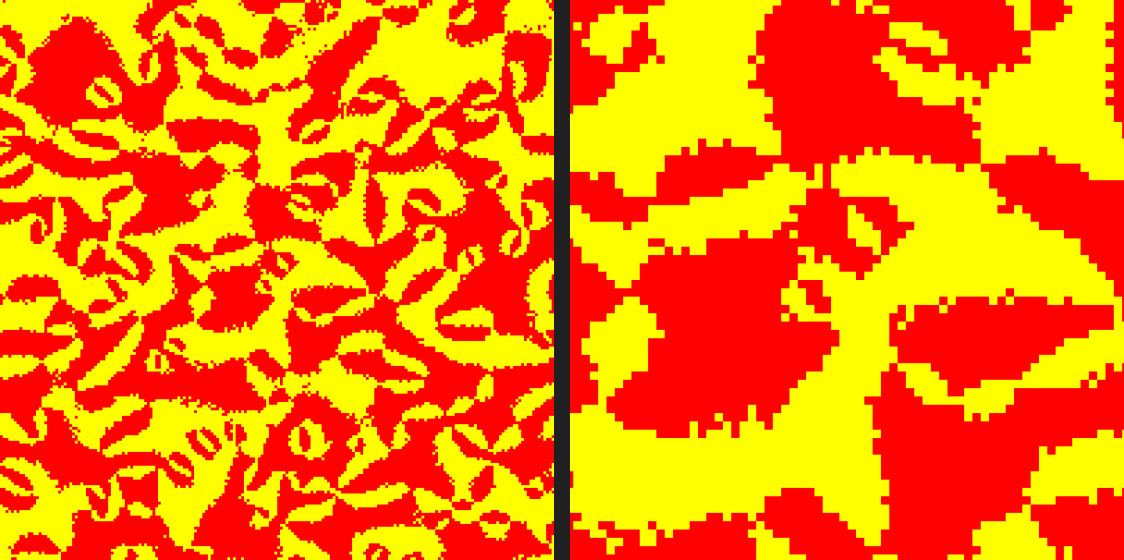
Left: the whole. Right: its middle third, enlarged.
Give the GLSL for this pattern, as a WebGL 1 fragment shader.

```glsl
precision highp float;
// Two-colour mosaic of a spin field full of vortices. Each scattered vortex pair
// twists a phase that fades out with distance; the sign of sin(2 * phase) picks
// the colour of every square grain, so four sectors meet at each vortex.
uniform vec2 u_resolution;

const float GRAINS = 202.0;       // square grains per canvas height
const float PAIRS = 10.0;         // vortex pairs per canvas height
const float DRIFT_SCALE = 5.0;    // frequency of the slow background phase
const float DRIFT = 0.9;          // strength of the background phase, radians
const float JITTER = 0.22;        // phase spread of single grains, radians
const float BIAS = 0.06;          // above zero favours red
const float TAU = 6.2831853;
const vec3 RED = vec3(1.0, 0.005, 0.0);
const vec3 YELLOW = vec3(1.0, 1.0, 0.0);

vec2 hash2(vec2 p) {
  vec3 q = fract(p.xyx * vec3(0.1031, 0.1030, 0.0973));
  q += dot(q, q.yzx + 33.33);
  return fract((q.xx + q.yz) * q.zy);
}

vec2 direction(float turn) {
  return vec2(cos(TAU * turn), sin(TAU * turn));
}

float cornerSlope(vec2 corner, vec2 offset) {
  return dot(direction(hash2(corner + 71.0).x), offset);
}

float gradientNoise(vec2 p) {
  vec2 i = floor(p);
  vec2 f = p - i;
  vec2 u = f * f * f * (f * (f * 6.0 - 15.0) + 10.0);
  vec2 e = vec2(1.0, 0.0);
  float low = mix(cornerSlope(i, f), cornerSlope(i + e.xy, f - e.xy), u.x);
  float high = mix(cornerSlope(i + e.yx, f - e.yx), cornerSlope(i + 1.0, f - 1.0), u.x);
  return mix(low, high, u.y);
}

// Angle between the views to two opposite vortices; its cut joins the two.
float pairPhase(vec2 p, vec2 halfGap) {
  vec2 a = p - halfGap;
  vec2 b = p + halfGap;
  float fade = 1.0 - smoothstep(0.6, 2.0, length(p));
  return fade * atan(a.y * b.x - a.x * b.y, dot(a, b));
}

// Sum of all pairs near p, one pair per unit cell.
float vortexPhase(vec2 p) {
  vec2 home = floor(p);
  float phase = 0.0;
  for (int y = -2; y <= 2; y++) {
    for (int x = -2; x <= 2; x++) {
      vec2 cell = home + vec2(float(x), float(y));
      vec2 centre = cell + mix(vec2(0.05), vec2(0.95), hash2(cell + 13.0));
      vec2 shape = hash2(cell + 157.0);
      vec2 halfGap = direction(shape.x) * mix(0.08, 0.52, shape.y);
      phase += pairPhase(p - centre, halfGap);
    }
  }
  return phase;
}

// 0 for a red grain, 1 for a yellow one.
float grainState(vec2 grain) {
  vec2 p = (grain + 0.5) / GRAINS;
  float phase = vortexPhase(p * PAIRS);
  phase += DRIFT * gradientNoise(p * DRIFT_SCALE);
  vec2 rough = hash2(grain + 311.0);
  phase += JITTER * (rough.x + rough.y - 1.0);
  return step(BIAS, sin(2.0 * phase));
}

void main() {
  vec2 p = gl_FragCoord.xy / u_resolution.y * GRAINS;
  float pixel = GRAINS / u_resolution.y;

  // Blend the four nearest grains by how much of the pixel each one covers.
  vec2 grain = floor(p - 0.5);
  vec2 cover = clamp((p - grain - 1.0) / pixel + 0.5, 0.0, 1.0);
  float low = mix(grainState(grain), grainState(grain + vec2(1.0, 0.0)), cover.x);
  float high = mix(grainState(grain + vec2(0.0, 1.0)), grainState(grain + 1.0), cover.x);

  gl_FragColor = vec4(mix(RED, YELLOW, mix(low, high, cover.y)), 1.0);
}
```
